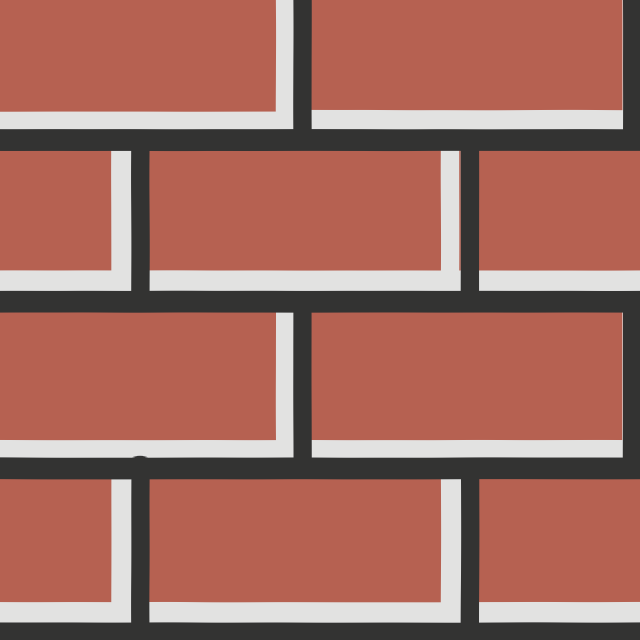
Give the GLSL for this pattern, as a three.js fragment shader.

```glsl
varying vec2 vUv;

const vec3 BRICK = vec3(0.714, 0.380, 0.318);
const vec3 MORTAR = vec3(0.200, 0.200, 0.198);
const vec3 HIGHLIGHT = vec3(0.886, 0.886, 0.884);

const vec2 PITCH = vec2(0.5150, 0.2578);
const vec2 JOINT = vec2(0.0286, 0.0339);
const float FIRST_COURSE = 0.0273;

vec2 gradient(vec2 cell) {
  float angle = 6.2832 * fract(sin(dot(cell, vec2(127.1, 311.7))) * 437.58);
  return vec2(cos(angle), sin(angle));
}

float gradientNoise(vec2 p) {
  vec2 i = floor(p);
  vec2 f = p - i;
  vec2 u = f * f * (3.0 - 2.0 * f);
  vec2 e = vec2(1.0, 0.0);
  float low = mix(dot(gradient(i), f), dot(gradient(i + e), f - e), u.x);
  float high = mix(dot(gradient(i + e.yx), f - e.yx), dot(gradient(i + 1.0), f - 1.0), u.x);
  return mix(low, high, u.y);
}

// 1 past the edge, blended over about one pixel
float past(float x, float edge, float aa) {
  return clamp((x - edge) / aa + 0.5, 0.0, 1.0);
}

float boxMask(vec2 p, vec2 lo, vec2 hi, float aa) {
  return past(p.x, lo.x, aa) * past(hi.x, p.x, aa)
       * past(p.y, lo.y, aa) * past(hi.y, p.y, aa);
}

float same(float a, float b) {
  return 1.0 - step(0.5, abs(a - b));
}

// Uneven bedding height of a course
float courseShift(float row) {
  return 0.0026 * (same(row, 2.0) - same(row, 3.0));
}

float courseBase(float row) {
  return FIRST_COURSE + PITCH.y * row + courseShift(row);
}

// Widths of the right and bottom highlights
vec2 highlightWidth(float row, float col) {
  float odd = mod(row, 2.0);
  float right = mix(0.0312, 0.0273, odd);
  float bottom = mix(0.0319, 0.0273, odd) + 0.0026 * same(row, 3.0) * same(col, 0.0);
  return vec2(mix(right, 0.0010, odd * same(col, 0.0)), bottom);
}

vec3 wall(vec2 p, float aa) {
  // Staggered brick cell, split along the joint centres
  float row = floor((p.y - FIRST_COURSE + 0.5 * JOINT.y) / PITCH.y);
  float start = mix(0.2337, 0.4870, mod(row, 2.0));
  float col = floor((p.x - start + 0.5 * JOINT.x) / PITCH.x);
  vec2 local = p - vec2(start + col * PITCH.x, courseBase(row));
  vec2 size = vec2(PITCH.x, courseBase(row + 1.0) - courseBase(row)) - JOINT;

  // Highlighted block with its red face
  vec2 light = highlightWidth(row, col);
  float block = boxMask(local, vec2(0.0), size, aa);
  float face = boxMask(local, vec2(-1.0, light.y), vec2(size.x - light.x, 1.0), aa);

  // Thin red sliver at the outer edge of one highlight
  float sliver = boxMask(local, vec2(size.x - 0.0024, light.y), vec2(size.x, 1.0), aa);
  face = max(face, sliver * same(row, 2.0) * same(col, 0.0));

  return mix(MORTAR, mix(HIGHLIGHT, BRICK, face), block);
}

// Small mound of mortar on a lower edge
float mound(vec2 p, vec2 centre, vec2 radius, float aa) {
  float d = (length((p - centre) / radius) - 1.0) * radius.y;
  return past(0.0, d, aa);
}

void main() {
  float aa = max(fwidth(vUv.x), fwidth(vUv.y));

  // Slight hand-cut waver along the edges
  vec2 waver = 0.0007 * vec2(gradientNoise(vUv * 9.0), gradientNoise(vUv * 9.0 + 37.0));
  vec3 color = wall(vUv + waver, aa);
  color = mix(color, MORTAR, mound(vUv, vec2(0.2188, 0.2852), vec2(0.0100, 0.0026), aa));

  gl_FragColor = vec4(color, 1.0);
}
```
